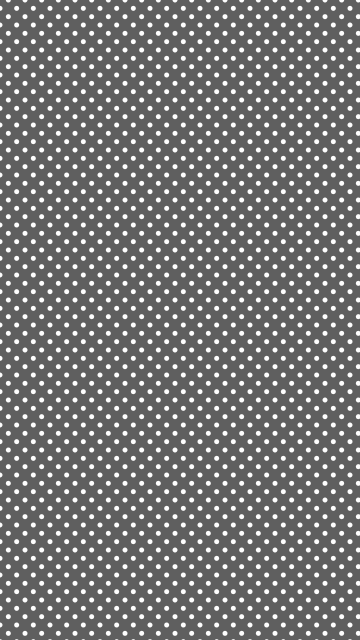
This pattern is drawn by a WebGL 2 fragment shader. Its source:

```glsl
#version 300 es
precision highp float;

uniform vec2 u_resolution;
out vec4 outColor;

const float REPEATS_DOWN = 38.4;   // 21.6 across on a 9:16 canvas
const float DOT_RADIUS = 0.148;    // in repeat units
const vec3 GROUND_GREY = vec3(0.373);
const vec3 DOT_WHITE = vec3(0.995);

// Distance to the nearest point of a unit square lattice through origin
float latticeDistance(vec2 p, vec2 origin) {
    return length(fract(p - origin + 0.5) - 0.5);
}

// Two interleaved lattices give the staggered dots
float staggeredDots(vec2 p, float radius) {
    float oddRows = latticeDistance(p, vec2(0.5, 0.0));
    float evenRows = latticeDistance(p, vec2(0.0, 0.5));
    return min(oddRows, evenRows) - radius;
}

// Coverage of a shape with an edge one pixel wide
float coverage(float signedDistance, float pixel) {
    return clamp(0.5 - signedDistance / pixel, 0.0, 1.0);
}

void main() {
    // Repeat units, with rows counted down from the top edge
    float pixel = REPEATS_DOWN / u_resolution.y;
    vec2 p = vec2(gl_FragCoord.x, u_resolution.y - gl_FragCoord.y) * pixel;

    float dots = coverage(staggeredDots(p, DOT_RADIUS), pixel);
    outColor = vec4(mix(GROUND_GREY, DOT_WHITE, dots), 1.0);
}
```
